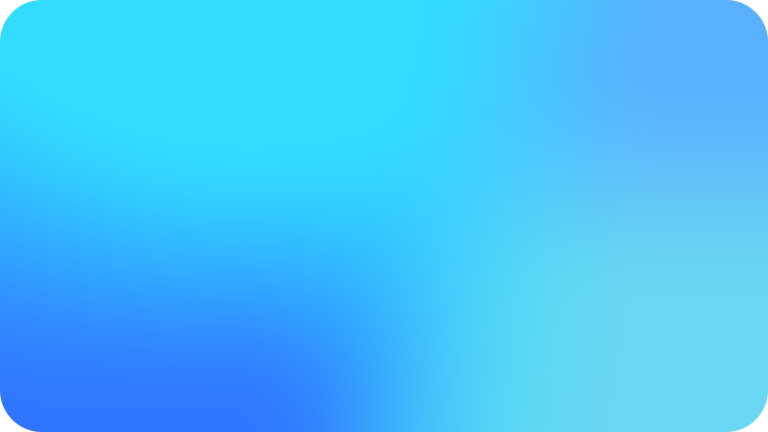
Reproduce this background procedurally as a Shadertoy shader.

```glsl
// Soft cyan, blue and teal mesh gradient on a white-cornered rounded card.

float roundedBox(vec2 p, vec2 halfSize, float radius) {
    vec2 q = abs(p) - halfSize + radius;
    return length(max(q, 0.0)) + min(max(q.x, q.y), 0.0) - radius;
}

void mainImage(out vec4 fragColor, in vec2 fragCoord) {
    vec2 uv = fragCoord / iResolution.xy;
    vec3 color = vec3(0.195, 0.863, 1.0);

    // Deep blue pool at the lower left, with a sagging upper rim
    float rim = 0.70 + 0.20 * pow(abs(uv.x - 0.32) / 0.32, 2.0);
    float blueAmount = (1.0 - smoothstep(0.0, rim, uv.y))
                     * (1.0 - smoothstep(0.30, 0.75, uv.x));
    color = mix(color, vec3(0.19, 0.46, 1.0), blueAmount);

    // Right side: teal below, periwinkle above, meeting the cyan on a slant
    vec3 sideColor = mix(vec3(0.41, 0.843, 0.945), vec3(0.35, 0.69, 1.0),
                         smoothstep(0.28, 0.87, uv.y));
    float sideStart = mix(0.38, 0.52, uv.y);
    float sideEnd = mix(0.82, 0.91, uv.y);
    color = mix(color, sideColor, smoothstep(sideStart, sideEnd, uv.x));

    // Rounded card edge, in units of canvas height
    vec2 halfSize = 0.5 * vec2(iResolution.x / iResolution.y, 1.0);
    vec2 p = fragCoord / iResolution.y - halfSize;
    float edge = roundedBox(p, halfSize, 0.097) * iResolution.y;
    color = mix(color, vec3(1.0), clamp(edge + 0.5, 0.0, 1.0));

    fragColor = vec4(color, 1.0);
}
```
